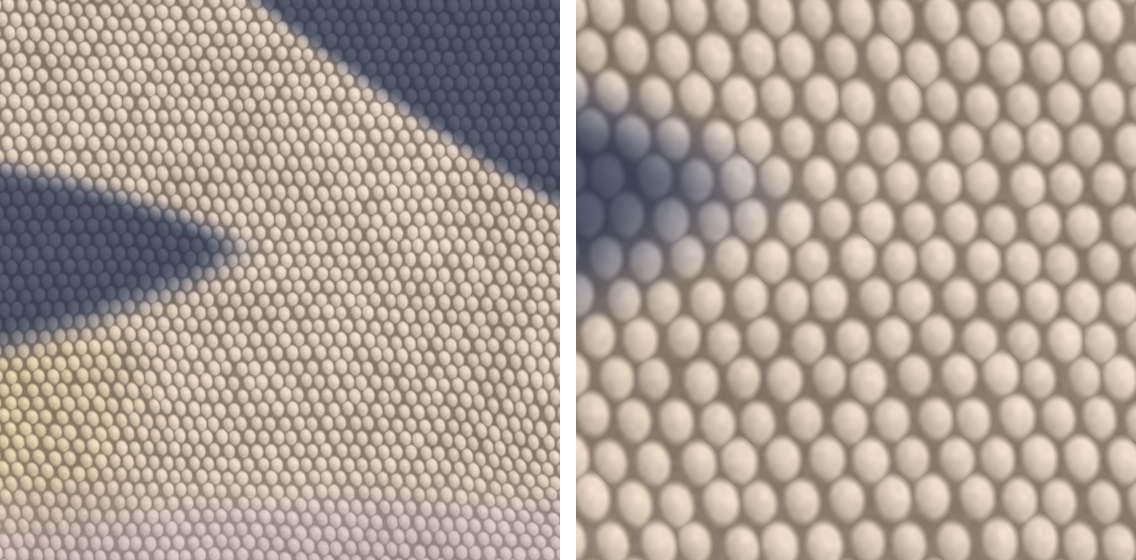
Left: the whole. Right: its middle third, enlarged.
Give the GLSL for this texture, as a Shadertoy shader.

```glsl
float hash(vec2 p) {
    vec3 q = fract(vec3(p.xyx) * 0.1031);
    q += dot(q, q.yzx + 33.33);
    return fract((q.x + q.y) * q.z);
}

float valueNoise(vec2 p) {
    vec2 cell = floor(p), f = fract(p);
    f = f * f * (3.0 - 2.0 * f);
    return mix(mix(hash(cell), hash(cell + vec2(1, 0)), f.x),
               mix(hash(cell + vec2(0, 1)), hash(cell + vec2(1, 1)), f.x), f.y);
}

// Brightness of the staggered egg-shaped beads, from gap (0) to crown (1)
float beadShade(vec2 p) {
    float nearest = 9.0, tone = 0.0;
    vec2 local = vec2(0.0);
    for (int j = -1; j <= 1; j++) {
        float row = floor(p.y) + float(j);
        float stagger = 0.5 * mod(row, 2.0);
        for (int i = -1; i <= 1; i++) {
            vec2 id = vec2(floor(p.x + stagger) + float(i), row);
            float variation = hash(id + 71.0);
            vec2 jitter = vec2(hash(id + 13.0), hash(id + 47.0)) - 0.5;
            vec2 q = p - id - 0.5 + vec2(stagger, 0.0) - 0.16 * jitter;
            q.x += 0.08 * q.y;
            vec2 radius = vec2(0.43 + 0.05 * q.y, 0.57) * (0.95 + 0.1 * variation);
            float d = length(q / radius);
            if (d < nearest) {
                nearest = d;
                local = q / radius;
                tone = variation;
            }
        }
    }
    float cover = 1.0 - smoothstep(0.68, 1.16, nearest);
    float light = 0.82 + 0.24 * dot(local, vec2(0.75, 0.6)) + 0.12 * (tone - 0.5);
    float highlight = 0.16 * exp(-5.0 * dot(local - vec2(0.2, 0.3), local - vec2(0.2, 0.3)));
    float underside = 0.15 * smoothstep(0.2, 1.0, dot(local, vec2(-0.8, -0.6)));
    return clamp(mix(0.12, light + highlight - underside, cover), 0.0, 1.05);
}

// Two cast shadows: a curved corner and a tapering wedge
float castShadow(vec2 uv) {
    float x = uv.x - 0.456;
    float corner = smoothstep(-0.022, 0.022, uv.y - (1.0 - 0.78 * x + 0.2 * x * x));
    float upper = 0.70 - uv.x * (0.17 + 0.33 * uv.x);
    float lower = 0.385 + uv.x * (0.24 + 0.32 * uv.x);
    float wedge = smoothstep(-0.03, 0.03, upper - uv.y)
                * smoothstep(-0.045, 0.04, uv.y - lower)
                * (1.0 - smoothstep(0.34, 0.54, uv.x));
    return max(corner, wedge);
}

void mainImage(out vec4 fragColor, in vec2 fragCoord) {
    vec2 uv = fragCoord / iResolution.xy;

    // Gentle stretching of the weave, stronger in the lower right
    vec2 warp = vec2(valueNoise(uv * 5.0), valueNoise(uv * 5.0 + 31.0)) - 0.5;
    float pucker = smoothstep(0.22, 0.0, length(uv - vec2(1.0, 0.2)));
    vec2 cloth = uv + 0.016 * warp + pucker * vec2(0.01, 0.025);
    cloth.y += 0.02 * uv.x;
    float shade = beadShade(cloth * vec2(40.0, 41.0));

    // Flatter relief near the bottom, plus fine grain
    shade = mix(shade, 0.7, 0.3 * smoothstep(0.2, 0.05, uv.y));
    shade += 0.10 * (valueNoise(uv * 240.0) - 0.5);
    shade += 0.12 * (valueNoise(uv * 9.0 + 5.0) - 0.5);

    // Sunlit cloth with yellow and lilac casts
    vec3 sunlit = mix(vec3(0.48, 0.43, 0.38), vec3(0.90, 0.84, 0.775), shade);
    float yellow = exp(-18.0 * dot(uv - vec2(0.0, 0.28), uv - vec2(0.0, 0.28)));
    sunlit *= mix(vec3(1.0), vec3(1.0, 0.99, 0.88), yellow);
    sunlit *= mix(vec3(1.0), vec3(0.98, 0.97, 1.05), smoothstep(0.17, 0.03, uv.y));

    // Blue shadow with a lilac penumbra
    vec3 shaded = mix(vec3(0.22, 0.25, 0.31), vec3(0.335, 0.365, 0.425), shade);
    float shadow = castShadow(uv);
    float penumbra = 4.0 * shadow * (1.0 - shadow);
    vec3 color = mix(sunlit, shaded, shadow) + penumbra * vec3(0.0, 0.0, 0.025);
    fragColor = vec4(clamp(color, 0.0, 1.0), 1.0);
}
```
